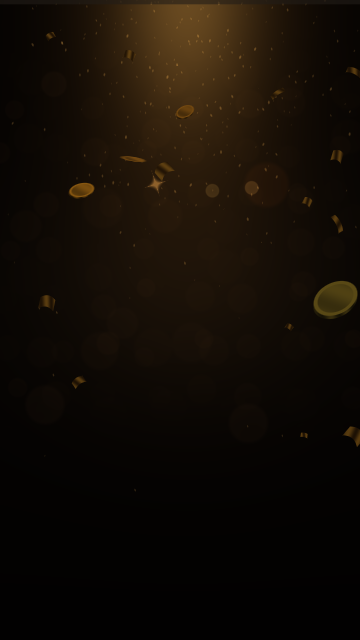
Reproduce this background procedurally as a Shadertoy shader.

```glsl
// Dim golden stage light falling from the top, with bokeh, dust, coins and confetti.
// Gaussian glows form the light; jittered cells scatter discs and flecks;
// rotated ellipses and bent boxes make the metal pieces. Unit: canvas width.

float hash(vec2 p) {
    return fract(sin(dot(p, vec2(127.1, 311.7))) * 43758.55);
}

vec2 turn(vec2 p, float a) {
    return vec2(cos(a) * p.x + sin(a) * p.y, cos(a) * p.y - sin(a) * p.x);
}

// Antialiased coverage of a signed distance
float cover(float d) {
    return clamp(0.5 - d * iResolution.x, 0.0, 1.0);
}

float disc(vec2 p, vec2 center, float radius) {
    float d = length(p - center) / radius;
    return (1.0 - smoothstep(0.82, 1.06, d)) * (0.8 + 0.2 * d * d);
}

float ellipse(vec2 q, vec2 radii) {
    return (length(q / radii) - 1.0) * min(radii.x, radii.y);
}

void coin(inout vec3 col, vec2 p, vec2 center, vec2 radii, float angle, vec3 gold) {
    vec2 q = turn(p - center, angle);
    vec2 u = q / radii;
    float side = cover(ellipse(q + radii.y * vec2(0.1, 0.18), radii));
    col = mix(col, gold * (0.45 + 0.2 * sin(u.x * 9.0)), side);
    col = mix(col, gold * 1.05, cover(ellipse(q, radii)));
    float sheen = 0.8 + 0.15 * sin(u.x * 3.0 + u.y * 2.0);
    col = mix(col, gold * sheen, cover(ellipse(q, radii * 0.82)));
}

void ribbon(inout vec3 col, vec2 p, vec2 center, vec2 size, float angle) {
    vec2 q = turn(p - center, angle) / size;
    q.y += (0.1 + 22.0 * size.x) * (q.x * q.x - 0.4);
    vec2 b = (abs(q) - 1.0) * size;
    float fold = 0.5 + 0.5 * sin(q.x * 4.5 + q.y * 0.8 + center.y * 9.0);
    vec3 foil = mix(vec3(0.13, 0.075, 0.015), vec3(0.40, 0.27, 0.07), fold);
    col = mix(col, foil, cover(max(b.x, b.y)) * 0.85);
}

void mainImage(out vec4 fragColor, in vec2 fragCoord) {
    vec2 p = fragCoord / iResolution.x;
    float top = iResolution.y / iResolution.x;
    vec2 l2 = pow(abs(p - vec2(0.52, top + 0.01)), vec2(2.0));

    // Light: hot core, amber cone, low brown haze
    vec3 col = vec3(0.014, 0.008, 0.005) * smoothstep(-0.6, 0.6, p.y);
    col += vec3(0.22, 0.175, 0.09) * exp(-l2.x / 0.032 - l2.y / 0.1);
    col += vec3(0.175, 0.105, 0.032) * exp(-l2.x / 0.095 - l2.y / 0.42);
    col += vec3(0.062, 0.043, 0.021) * exp(-l2.x / 0.22 - (p.y - 1.0) * (p.y - 1.0) / 0.13);

    // Scattered faint bokeh
    float zone = smoothstep(0.55, 0.75, p.y) * (1.0 - smoothstep(1.45, 1.75, p.y));
    for (float i = 0.0; i < 2.0; i++) {
        vec2 g = p * (5.5 + 2.0 * i) + 0.37 * i;
        vec2 id = floor(g) + 31.0 * i;
        float r = 0.2 + 0.13 * hash(id);
        vec2 c = 0.5 + (0.48 - r) * (2.0 * vec2(hash(id + 3.1), hash(id + 7.7)) - 1.0);
        col += vec3(0.017, 0.01, 0.004) * disc(fract(g), c, r) * hash(id + 5.3) * zone;
    }

    // Distinct bokeh
    vec3 haze = vec3(0.024, 0.015, 0.008);
    col += haze * disc(p, vec2(0.125, 0.653), 0.057);
    col += haze * disc(p, vec2(0.69, 0.602), 0.057);
    col += haze * 0.6 * disc(p, vec2(0.34, 0.88), 0.046);
    col += haze * 0.5 * disc(p, vec2(0.532, 0.826), 0.058);
    col += haze * disc(p, vec2(0.15, 1.544), 0.037);
    col += vec3(0.04, 0.016, 0.003) * disc(p, vec2(0.741, 1.264), 0.065);
    col += vec3(0.13, 0.1, 0.045) * disc(p, vec2(0.59, 1.248), 0.02);
    col += vec3(0.15, 0.11, 0.05) * disc(p, vec2(0.699, 1.256), 0.02);

    // Falling dust, denser inside the beam
    float density = 0.42 * smoothstep(0.75, 1.7, p.y) * exp(-l2.x / 0.1);
    for (float i = 0.0; i < 3.0; i++) {
        float scale = 20.0 + 7.0 * i;
        vec2 g = turn(p, 0.3 * i) * scale;
        vec2 id = floor(g) + 57.0 * i;
        vec2 c = 0.2 + 0.6 * vec2(hash(id), hash(id + 4.2));
        vec2 q = turn((fract(g) - c) / scale, hash(id + 8.4) - 0.5 - 0.3 * i);
        float glow = hash(id + 2.6);
        float size = 0.001 + 0.0017 * glow * glow;
        float fleck = cover(ellipse(q, vec2(1.0, 1.7) * size)) * (0.3 + 0.7 * glow);
        col += vec3(0.23, 0.17, 0.08) * fleck * step(hash(id + 6.9), density);
    }

    // Confetti
    ribbon(col, p, vec2(0.14, 1.678), vec2(0.012, 0.008), 0.5);
    ribbon(col, p, vec2(0.36, 1.625), vec2(0.015, 0.011), -0.4);
    ribbon(col, p, vec2(0.771, 1.519), vec2(0.021, 0.006), 0.6);
    ribbon(col, p, vec2(0.454, 1.305), vec2(0.023, 0.016), 0.7);
    ribbon(col, p, vec2(0.937, 1.345), vec2(0.015, 0.014), -0.3);
    ribbon(col, p, vec2(0.854, 1.218), vec2(0.012, 0.01), -0.5);
    ribbon(col, p, vec2(0.938, 1.157), vec2(0.025, 0.007), -1.1);
    ribbon(col, p, vec2(0.131, 0.938), vec2(0.021, 0.016), -0.2);
    ribbon(col, p, vec2(0.804, 0.87), vec2(0.01, 0.007), -0.6);
    ribbon(col, p, vec2(0.218, 0.718), vec2(0.018, 0.01), 0.6);
    ribbon(col, p, vec2(0.845, 0.569), vec2(0.01, 0.006), -0.2);
    ribbon(col, p, vec2(0.986, 0.569), vec2(0.026, 0.016), -0.7);
    ribbon(col, p, vec2(0.984, 1.579), vec2(0.021, 0.008), -0.4);

    // Coins
    coin(col, p, vec2(0.514, 1.468), vec2(0.026, 0.016), 0.4, vec3(0.43, 0.27, 0.06));
    coin(col, p, vec2(0.227, 1.25), vec2(0.035, 0.019), 0.2, vec3(0.5, 0.32, 0.06));
    coin(col, p, vec2(0.37, 1.336), vec2(0.032, 0.006), -0.15, vec3(0.46, 0.29, 0.07));
    coin(col, p, vec2(0.932, 0.949), vec2(0.064, 0.044), 0.45, vec3(0.33, 0.27, 0.08));

    // Four-pointed glint, then a shaded strip along the upper edge
    vec2 s = abs(turn(p - vec2(0.433, 1.266), 0.3));
    col += vec3(0.4, 0.28, 0.13) * (1.0 - smoothstep(0.11, 0.22, sqrt(s.x) + sqrt(s.y)));
    col = mix(col, vec3(0.13, 0.11, 0.09), 0.6 * cover(top - 0.012 - p.y));
    fragColor = vec4(col, 1.0);
}
```
